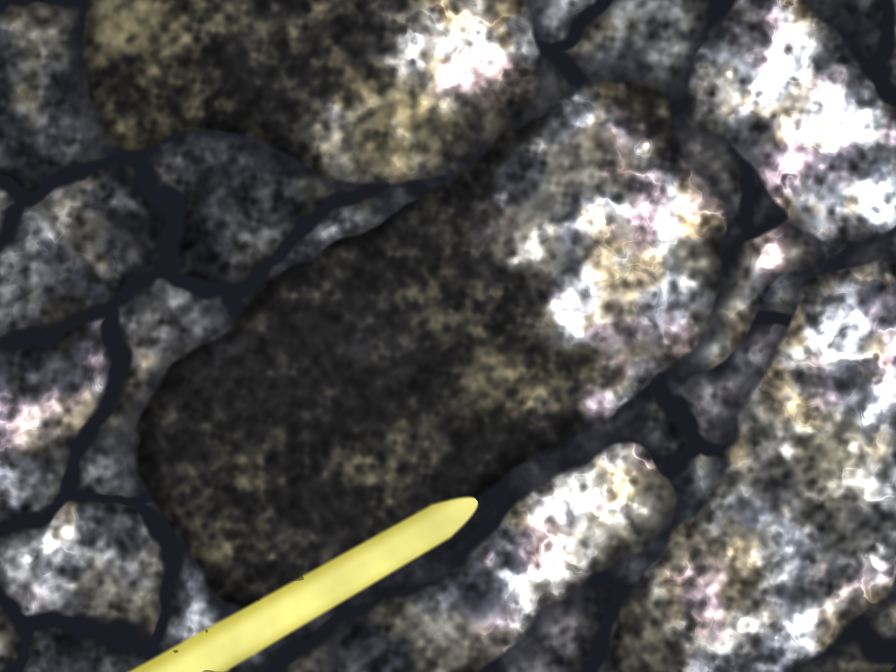
A Shadertoy shader for this texture:

```glsl
// Sunlit underwater stones with mossy boulders and a yellow reed between them.

const vec3 GAP_COLOR    = vec3(0.105, 0.112, 0.140);
const vec3 SLATE_DARK   = vec3(0.17, 0.18, 0.21);
const vec3 SLATE_LIGHT  = vec3(0.50, 0.52, 0.55);
const vec3 SILT_COLOR   = vec3(0.45, 0.43, 0.37);
const vec3 MOSS_DARK    = vec3(0.145, 0.142, 0.145);
const vec3 MOSS_LIGHT   = vec3(0.36, 0.34, 0.27);
const vec3 SUN_COLOR    = vec3(0.80, 0.80, 0.82);
const vec3 SUN_WARM     = vec3(0.74, 0.64, 0.48);
const vec3 SUN_PINK     = vec3(0.76, 0.64, 0.68);
const vec3 REED_LIGHT   = vec3(0.99, 0.96, 0.57);
const vec3 REED_DARK    = vec3(0.80, 0.76, 0.33);
const float PEBBLE_SCALE = 4.3;
const float PEBBLE_TURN  = 0.5;
const float GRIT_SCALE   = 62.0;
const float GRIT_DEPTH   = 1.5;
const float EDGE_SOFT    = 0.005;

float hash(vec2 p) {
    vec3 q = fract(p.xyx * 0.1031);
    q += dot(q, q.yzx + 33.33);
    return fract((q.x + q.y) * q.z);
}

vec2 hash2(vec2 p) { return vec2(hash(p + 3.7), hash(p + 71.3)); }

float noise(vec2 p) {
    vec2 i = floor(p), f = fract(p);
    f = f * f * (3.0 - 2.0 * f);
    return mix(mix(hash(i), hash(i + vec2(1, 0)), f.x),
               mix(hash(i + vec2(0, 1)), hash(i + vec2(1, 1)), f.x), f.y);
}

mat2 turn(float a) { return mat2(cos(a), -sin(a), sin(a), cos(a)); }

float fbm(vec2 p) {
    float sum = 0.0, gain = 0.53;
    for (int i = 0; i < 4; i++) {
        sum += gain * noise(p);
        p = turn(0.7) * p * 2.03 + 17.0;
        gain *= 0.5;
    }
    return sum;
}

// Surface of a stone: slate and silt, moss in the shade, rippled sunlight
vec3 stoneSurface(vec2 p, float seed, float sun, float moss) {
    vec2 q = p + seed * vec2(7.1, 3.3) + 20.0;
    float broad = fbm(q * 5.0);
    float grain = fbm(q * 19.0 + 5.0);
    float fine = 0.6 * noise(q * GRIT_SCALE) + 0.4 * noise(turn(0.6) * q * GRIT_SCALE * 1.7);
    float grit = max(0.2, 1.0 + GRIT_DEPTH * (fine - 0.5));
    vec3 col = mix(SLATE_DARK, SLATE_LIGHT, smoothstep(0.30, 0.75, broad * 0.5 + grain * 0.5));
    col = mix(col, SILT_COLOR, 0.7 * smoothstep(0.48, 0.66, fbm(q * 8.0 + 63.0)));
    col *= grit;

    float cover = moss * smoothstep(0.30, 0.50, broad + 0.25 - 0.40 * sun);
    vec3 tuft = mix(MOSS_DARK, MOSS_LIGHT, smoothstep(0.42, 0.72, broad * 0.5 + grain * 0.3 + fine * 0.2));
    col = mix(col, tuft * (0.65 + 0.7 * grain) * mix(1.0, grit, 0.6), cover);

    float ripple = 1.0 - abs(2.0 * fbm(q * 9.0 + 2.0 * grain) - 1.0);
    float glint = smoothstep(0.40, 0.62, fbm(q * 7.0 + 31.0) * 0.5 + grain * 0.5);
    vec3 tint = mix(SUN_COLOR, SUN_WARM, smoothstep(0.50, 0.66, fbm(q * 14.0 + 47.0)));
    tint = mix(tint, SUN_PINK, smoothstep(0.56, 0.70, fbm(q * 10.0 + 83.0)));
    float light = sun * (0.10 + glint * pow(ripple, 2.5) * 1.35) * mix(1.0, grit, 0.8);
    return col + tint * light * (1.0 - 0.6 * cover);
}

// Small stones: tilted irregular cells with dark gaps
vec3 pebbles(vec2 p) {
    vec2 q = turn(PEBBLE_TURN) * p * PEBBLE_SCALE * vec2(0.85, 1.1);
    q += 0.45 * (vec2(fbm(p * 7.0), fbm(p * 7.0 + 40.0)) - 0.5);
    vec2 base = floor(q), nearest = vec2(0), cell = vec2(0);
    float best = 9.0, border = 9.0;
    for (int k = 0; k < 9; k++) {
        vec2 c = base + vec2(k % 3 - 1, k / 3 - 1);
        vec2 r = c + 0.1 + 0.8 * hash2(c) - q;
        if (dot(r, r) < best) { best = dot(r, r); nearest = r; cell = c; }
    }
    for (int k = 0; k < 25; k++) {
        vec2 c = cell + vec2(k % 5 - 2, k / 5 - 2);
        vec2 r = c + 0.1 + 0.8 * hash2(c) - q;
        vec2 gap = r - nearest;
        if (dot(gap, gap) > 0.001) border = min(border, dot(0.5 * (r + nearest), normalize(gap)));
    }
    float id = hash(cell + 11.0);
    float lit = 0.15 + 0.8 * id * smoothstep(-0.5, 0.4, -nearest.y);
    vec3 face = stoneSurface(p, id * 9.0, lit, 0.25) * mix(0.7, 1.15, id);
    face *= mix(0.5, 1.0, smoothstep(0.03, 0.20, border));
    return mix(GAP_COLOR, face, smoothstep(0.03, 0.07, border));
}

// Large stone; sunlight begins at the relative position "shade" along x
void addBoulder(inout vec3 col, vec2 p, vec2 center, vec2 size, float angle, float shade, float moss) {
    float seed = center.x * 3.0 + center.y;
    vec2 wobble = vec2(fbm(p * 5.0 + seed), fbm(p * 5.0 + seed + 50.0)) - 0.5;
    vec2 rel = p - center + 0.13 * wobble;
    float corner = 0.75 * min(size.x, size.y);
    vec2 b = abs(turn(angle) * rel) - size + corner;
    float d = length(max(b, 0.0)) + min(max(b.x, b.y), 0.0) - corner;
    col = mix(GAP_COLOR, col, mix(0.25, 1.0, smoothstep(0.0, 0.05, d)));
    if (d > EDGE_SOFT) return;
    float sun = smoothstep(shade, shade + 0.6, rel.x / size.x + 1.2 * wobble.y);
    vec3 face = stoneSurface(p, seed, sun, moss) * mix(0.5, 1.0, smoothstep(0.0, 0.04, -d));
    col = mix(col, face, smoothstep(EDGE_SOFT, -EDGE_SOFT, d));
}

// Tapered yellow reed from the lower edge to a blunt tip
void addReed(inout vec3 col, vec2 p, vec2 root, vec2 tip) {
    vec2 axis = tip - root;
    float along = dot(p - root, axis) / dot(axis, axis);
    float side = dot(p - root, normalize(vec2(-axis.y, axis.x)));
    float width = mix(0.035, 0.026, along) * sqrt(clamp((1.0 - along) * 9.0, 0.0, 1.0));
    float d = abs(side) - width;
    float curve = smoothstep(0.3, 1.0, abs(side + 0.004) / 0.036);
    vec3 skin = mix(REED_LIGHT, REED_DARK, curve) * (0.88 + 0.2 * fbm(p * 14.0));
    skin *= mix(1.0, 0.6, smoothstep(0.91, 0.96, noise(p * 65.0)));
    col = mix(col, skin, smoothstep(EDGE_SOFT, -EDGE_SOFT * 0.5, d) * step(along, 1.0));
}

void mainImage(out vec4 fragColor, in vec2 fragCoord) {
    vec2 p = fragCoord / iResolution.y;
    vec3 col = pebbles(p);
    addBoulder(col, p, vec2(1.13, 0.57), vec2(0.14, 0.045), 0.65, -0.6, 0.2);
    addBoulder(col, p, vec2(0.76, 0.14), vec2(0.28, 0.080), 0.65, -0.5, 0.2);
    addBoulder(col, p, vec2(1.20, 0.24), vec2(0.36, 0.150), 1.00, -0.9, 0.6);
    addBoulder(col, p, vec2(1.21, 0.83), vec2(0.20, 0.125), -0.85, -1.8, 0.0);
    addBoulder(col, p, vec2(0.46, 0.93), vec2(0.33, 0.170), -0.08, -0.1, 1.0);
    addBoulder(col, p, vec2(0.66, 0.48), vec2(0.47, 0.210), 0.62, 0.02, 1.0);
    addReed(col, p, vec2(0.23, -0.02), vec2(0.71, 0.255));
    fragColor = vec4(clamp(col, 0.0, 1.0), 1.0);
}
```
